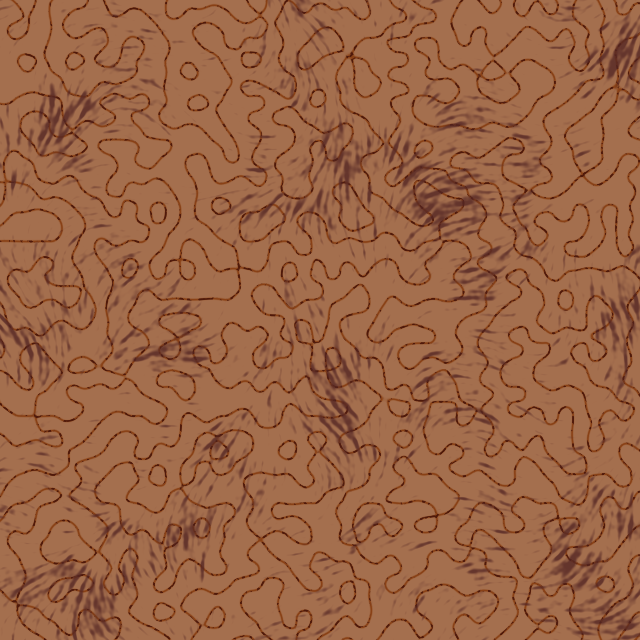
Reproduce this texture procedurally as a WebGL 1 fragment shader.

```glsl
precision highp float;
// Terracotta surface with beaded, wandering hairline cracks and streaky dark smudges.

uniform vec2 u_resolution;

const vec3 CLAY = vec3(0.645, 0.435, 0.305);
const vec3 SMUDGE = vec3(0.33, 0.15, 0.14);
const vec3 RUST_GLOW = vec3(0.58, 0.33, 0.17);
const vec3 RUST = vec3(0.53, 0.24, 0.07);
const vec3 BEAD = vec3(0.27, 0.07, 0.03);

const float CRACK_SCALE = 22.0;
const float CRACK_HALF_WIDTH = 0.0011;
const float GLOW_HALF_WIDTH = 0.0034;
const float BEAD_HALF_WIDTH = 0.0015;
const float BEAD_SCALE = 165.0;
const float STREAK_SCALE = 115.0;
const float STREAK_STEP = 0.0026;
const float STREAK_CONTRAST = 10.0;
const float FLOW_SCALE = 3.5;
const float FLOW_ANGLE = 0.8;
const float FLOW_TURN = 3.2;
const float PATCH_SCALE = 5.0;
const float PATCH_CONTRAST = 3.2;
const float SMUDGE_OPACITY = 0.8;
const int STREAK_TAPS = 5; // taps on each side of the centre

float hash(vec2 p) {
  vec3 q = fract(vec3(p.xyx) * 0.1031);
  q += dot(q, q.yzx + 33.33);
  return fract((q.x + q.y) * q.z);
}

float cornerSlope(vec2 cell, vec2 offset) {
  float angle = 6.2832 * hash(cell);
  return dot(vec2(cos(angle), sin(angle)), offset);
}

// Gradient noise, roughly -0.7 to 0.7
float noise(vec2 p) {
  vec2 i = floor(p);
  vec2 f = p - i;
  vec2 u = f * f * f * (f * (f * 6.0 - 15.0) + 10.0);
  vec2 e = vec2(1.0, 0.0);
  float low = mix(cornerSlope(i, f), cornerSlope(i + e, f - e), u.x);
  float high = mix(cornerSlope(i + e.yx, f - e.yx), cornerSlope(i + 1.0, f - 1.0), u.x);
  return mix(low, high, u.y);
}

// Approximate distance to the zero contour of the noise, in canvas units
float crackDistance(vec2 p) {
  vec2 q = p * CRACK_SCALE + 17.3;
  vec2 e = vec2(0.02, 0.0);
  float n = noise(q);
  vec2 slope = vec2(noise(q + e) - n, noise(q + e.yx) - n) / e.x;
  return abs(n) / (max(length(slope), 0.35) * CRACK_SCALE);
}

// Fine noise averaged along a slowly turning direction
float streaks(vec2 p) {
  float angle = FLOW_ANGLE + FLOW_TURN * noise(p * FLOW_SCALE + 41.7);
  vec2 along = vec2(cos(angle), sin(angle)) * STREAK_STEP;
  float sum = 0.0;
  for (int i = -STREAK_TAPS; i <= STREAK_TAPS; i++) {
    sum += noise((p + along * float(i)) * STREAK_SCALE + 73.1);
  }
  return STREAK_CONTRAST * sum / float(2 * STREAK_TAPS + 1);
}

// Uneven coverage of the smudges
float patches(vec2 p) {
  float broad = noise(p * PATCH_SCALE + 5.9);
  float medium = noise(p * PATCH_SCALE * 2.7 + 29.4);
  float small = noise(p * PATCH_SCALE * 6.0 + 61.2);
  return PATCH_CONTRAST * (broad + 0.8 * medium + 0.5 * small);
}

float stroke(float distance, float halfWidth, float pixel) {
  return 1.0 - smoothstep(halfWidth - 0.6 * pixel, halfWidth + 0.6 * pixel, distance);
}

void main() {
  float pixel = 1.0 / u_resolution.y;
  vec2 p = gl_FragCoord.xy * pixel;

  // Cracks: soft glow, rust core, dark beads
  float d = crackDistance(p);
  float beadNoise = noise(p * BEAD_SCALE + 11.8);
  float bead = smoothstep(0.0, 0.22, beadNoise) * stroke(d, BEAD_HALF_WIDTH, pixel);
  float glow = 1.0 - smoothstep(0.0, GLOW_HALF_WIDTH, d);
  vec3 color = mix(CLAY, RUST_GLOW, glow);
  color = mix(color, RUST, 0.85 * stroke(d, CRACK_HALF_WIDTH, pixel));
  color = mix(color, BEAD, 0.85 * bead);

  // Smudges brushed over everything
  float smudge = smoothstep(0.55, 3.6, streaks(p) + patches(p));
  color = mix(color, SMUDGE, SMUDGE_OPACITY * smudge);

  gl_FragColor = vec4(color, 1.0);
}
```
